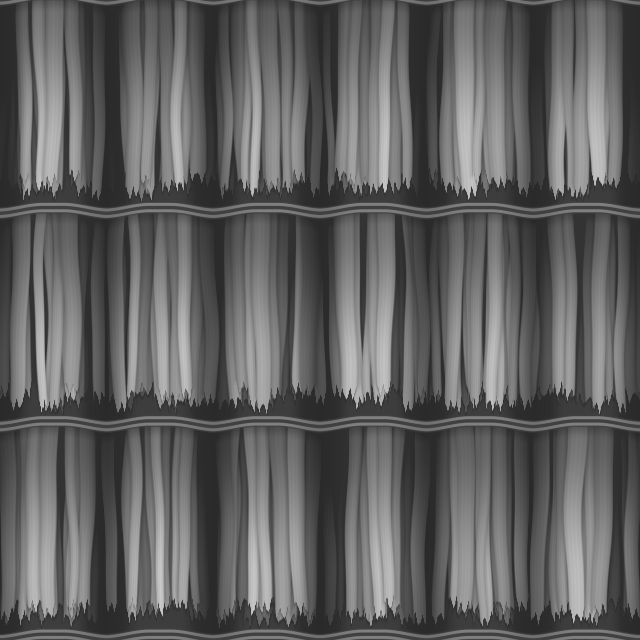
This texture is drawn by a Shadertoy shader. Its source:

```glsl
// Grey thatched roof: three courses of ragged straw in six bundles, tied by wavy double cords.

const vec2 TILES = vec2(6.0, 3.0);   // bundles across, courses down
const int LAYERS = 5;
const float GAP_TONE = 0.205;
const float CORD_TONE = 0.50;
const float CORD_GROOVE = 0.25;

vec4 hash4(vec3 key) {
    float seed = dot(key, vec3(12.99, 78.23, 37.72));
    return fract(sin(seed + vec4(0.0, 1.7, 3.1, 5.3)) * 43758.55);
}

float zigzag(float x) {
    return abs(fract(x) * 2.0 - 1.0);
}

// 0 at the middle of a bundle, 1 at the valley between two
float valley(float x) {
    return abs(fract(x) - 0.5) * 2.0;
}

// Sideways drift of a straw along its length
float bend(float depth, vec4 rnd) {
    float phase = 6.283 * rnd.y;
    return 0.024 * sin(depth * (2.5 + 3.0 * rnd.x) + phase)
         + 0.007 * sin(depth * 11.0 + phase * 3.0);
}

// Coverage of one straw; u is -1..1 across it
float straw(float u, float halfWidth, float depth, float tip, vec4 rnd, vec2 soft) {
    float sideSoft = soft.x / halfWidth;
    float side = 1.0 - smoothstep(1.0 - sideSoft, 1.0 + sideSoft, abs(u));
    float ragged = 0.055 * zigzag(u * (0.6 + 0.5 * rnd.z) + rnd.x)
                 + 0.018 * zigzag(u * 1.7 + rnd.y) + 0.02 * u * u;
    float end = tip - ragged;
    return side * (1.0 - smoothstep(end - soft.y, end + soft.y, depth));
}

// Paints one layer of straws over the tone below it
float paintLayer(float below, float x, float depth, float row, int layer, vec2 soft) {
    float level = float(layer) / float(LAYERS - 1);
    float perBundle = 5.0 + mod(float(layer) * 3.0 + 2.0, 4.0);
    float cell = floor(x * perBundle);
    float tone = below;
    for (int k = -1; k <= 1; k++) {
        float id = cell + float(k);
        vec3 key = vec3(mod(id, perBundle * TILES.x), row, float(layer) + 1.0);
        vec4 rnd = hash4(key);
        vec4 look = hash4(key + 19.0);
        float center = (id + 0.5 + 0.6 * (rnd.x - 0.5)) / perBundle;

        // Upper layers gather on the crown of each bundle
        float density = mix(1.0, mix(0.78, 0.25, valley(center)), step(0.1, level));
        float present = step(look.x, density);

        float halfWidth = mix(0.30, 0.62, rnd.z) / perBundle * mix(1.12, 0.80, depth);
        float u = (x - center - bend(depth, rnd)) / halfWidth;
        float tip = mix(0.89, 0.985, rnd.w) - 0.03 * valley(center);
        float cover = present * straw(u, halfWidth, depth, tip, rnd, soft);
        float shadow = present * straw(u * 0.88, halfWidth, depth, tip + 0.01, rnd, soft * 3.5);

        float shade = mix(0.35, 0.74, pow(level, 0.7)) * mix(0.80, 1.06, look.y);
        shade *= 1.0 - 0.12 * u * u + 0.06 * u * (look.z - 0.5);
        shade *= 1.0 + 0.03 * sin(u * 5.0 + look.w * 6.283) * sin(u * 9.0 + depth);
        tone = mix(tone, tone * 0.72, shadow);
        tone = mix(tone, shade, cover);
    }
    return tone;
}

// Two parallel strands with a dark groove between and around them
float paintCord(float below, float d, float crown, float soft) {
    float band = 1.0 - smoothstep(0.021, 0.030 + soft, abs(d));
    float strand = abs(abs(d) - 0.015);
    float line = 1.0 - smoothstep(0.007 - soft, 0.007 + soft, strand);
    float tone = mix(below, CORD_GROOVE, band);
    return mix(tone, CORD_TONE * mix(0.88, 1.0, crown), line);
}

void mainImage(out vec4 fragColor, in vec2 fragCoord) {
    vec2 p = fragCoord / iResolution.xy * TILES;
    vec2 pixel = TILES / iResolution.xy;

    // Courses follow the sagging cords
    float edge = valley(p.x);
    float crown = 1.0 - smoothstep(0.2, 1.05, edge);
    float y = p.y - 0.027 * crown;
    float row = mod(floor(y), TILES.y);
    float depth = 1.0 - fract(y);

    // Straw, from the dark undergrowth to the bright front
    vec2 soft = max(vec2(0.010, 0.006), 0.7 * pixel);
    float tone = GAP_TONE / 0.85;
    for (int i = 0; i < LAYERS; i++) {
        tone = paintLayer(tone, p.x, depth, row, i, soft);
    }

    // Rounded bundles, darker below each cord and in the valleys
    float round = mix(1.0, 0.48, smoothstep(0.35, 1.0, edge));
    float hang = mix(0.60, 1.0, smoothstep(0.0, 0.75, depth));
    float underCord = mix(0.75, 1.0, smoothstep(0.01, 0.09, depth));
    tone = max(tone * round * hang * underCord, 0.165 + 0.035 * crown);

    float cordDistance = fract(y + 0.5) - 0.5;
    tone = paintCord(tone, cordDistance, crown, max(0.003, 0.7 * pixel.y));
    fragColor = vec4(vec3(tone), 1.0);
}
```
